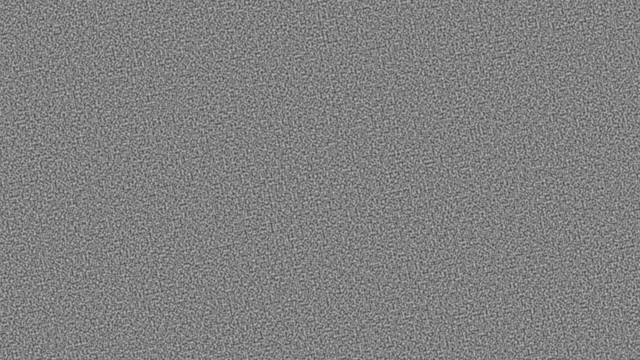
This texture is drawn by a Shadertoy shader. Its source:

```glsl
// Fine neutral grey grain, like even film noise with a faint steep slant.
// One layer of gradient noise on a very small, slightly turned and stretched
// lattice is scaled to a soft contrast around mid grey.

const float TAU = 6.2831853;
const float MEAN_GREY = 0.503;
const float CONTRAST = 0.34;
const float SLANT = 0.21;                      // radians from vertical
const vec2 GRAINS_PER_HEIGHT = vec2(176.0, 166.0);

// Integer hash of a lattice cell, giving a value from 0 to 1
float hashCell(ivec2 cell) {
    uvec2 q = uvec2(cell) * uvec2(1597u, 3571u);
    uint h = (q.x ^ (q.y << 16)) + q.y * 7919u;
    h = (h ^ (h >> 16)) * 73244475u;
    h = (h ^ (h >> 15)) * 73244475u;
    h ^= h >> 16;
    return float(h & 65535u) / 65535.0;
}

// Turn a point by an angle
vec2 rotate(vec2 p, float angle) {
    float c = cos(angle), s = sin(angle);
    return vec2(c * p.x + s * p.y, c * p.y - s * p.x);
}

// Slope of one lattice corner, evaluated at an offset from it
float cornerSlope(ivec2 cell, vec2 offset) {
    float angle = TAU * hashCell(cell);
    return dot(vec2(cos(angle), sin(angle)), offset);
}

// Smooth gradient noise centred on zero
float gradientNoise(vec2 p) {
    vec2 base = floor(p);
    vec2 f = p - base;
    ivec2 cell = ivec2(base);
    vec2 blend = f * f * (3.0 - 2.0 * f);
    float sum = 0.0;
    for (int y = 0; y < 2; y++) {
        for (int x = 0; x < 2; x++) {
            ivec2 corner = ivec2(x, y);
            vec2 weight = mix(1.0 - blend, blend, vec2(corner));
            sum += weight.x * weight.y * cornerSlope(cell + corner, f - vec2(corner));
        }
    }
    return sum;
}

// Grey level of the grain at a point in units of the canvas height
float grainGrey(vec2 p, vec2 density, float slant, float contrast) {
    return MEAN_GREY + contrast * gradientNoise(rotate(p, slant) * density);
}

void mainImage(out vec4 fragColor, in vec2 fragCoord) {
    vec2 uv = fragCoord / iResolution.y;
    float grey = grainGrey(uv, GRAINS_PER_HEIGHT, SLANT, CONTRAST);
    fragColor = vec4(vec3(clamp(grey, 0.0, 1.0)), 1.0);
}
```
